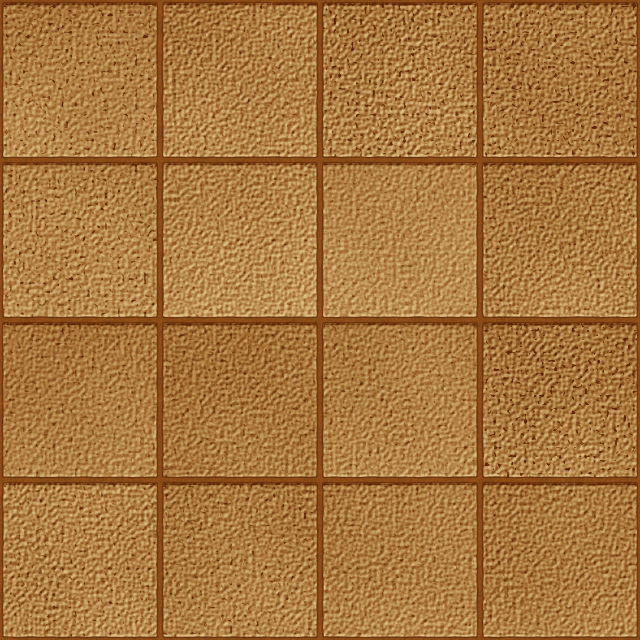
Give the GLSL for this texture, as a WebGL 2 fragment shader.

```glsl
#version 300 es
precision highp float;
// Four by four square ceramic tiles with a pebbled, speckled glaze and brown grout.
// A box distance places tiles, rims and joints; gradient noise embosses the glaze,
// and a hash per tile varies its tone, roughness and specks.
uniform vec2 u_resolution;
out vec4 outColor;

vec2 hash2(vec2 p) {
    vec3 q = fract(p.xyx * vec3(0.1031, 0.1030, 0.0973));
    q += dot(q, q.yzx + 33.33);
    return fract((q.xx + q.yz) * q.zy);
}

// Dot product of a random unit gradient at a lattice corner with the offset to it
float cornerSlope(vec2 corner, vec2 offset) {
    float angle = 6.28319 * hash2(corner).x;
    return dot(vec2(cos(angle), sin(angle)), offset);
}

float gradientNoise(vec2 p) {
    vec2 i = floor(p), f = fract(p), e = vec2(1.0, 0.0);
    vec2 w = f * f * f * (f * (f * 6.0 - 15.0) + 10.0);
    float low = mix(cornerSlope(i, f), cornerSlope(i + e, f - e), w.x);
    float high = mix(cornerSlope(i + e.yx, f - e.yx), cornerSlope(i + 1.0, f - 1.0), w.x);
    return mix(low, high, w.y);
}

float boxDistance(vec2 p, float halfSize, float radius) {
    vec2 q = abs(p) - halfSize + radius;
    return length(max(q, 0.0)) + min(max(q.x, q.y), 0.0) - radius;
}

// Dark umber through ochre to pale sand
vec3 clayRamp(float tone) {
    vec3 umber = vec3(0.37, 0.15, 0.02);
    vec3 ochre = vec3(0.64, 0.43, 0.20);
    vec3 sand = vec3(0.83, 0.69, 0.46);
    tone = clamp(tone, 0.0, 1.1);
    return tone < 0.5 ? mix(umber, ochre, tone * 2.0) : mix(ochre, sand, tone * 2.0 - 1.0);
}

void main() {
    vec2 uv = gl_FragCoord.xy / u_resolution;
    vec2 grid = uv * 4.0;
    vec2 tile = floor(grid);
    vec2 local = fract(grid) - 0.5;
    float pixel = 4.0 / min(u_resolution.x, u_resolution.y);
    vec2 look = hash2(tile + 7.3);
    vec2 wear = hash2(tile + 41.7);

    // Tile outline, slightly uneven along its edges
    float edge = boxDistance(local, 0.479, 0.008) + 0.003 * gradientNoise(grid * 14.0);
    float tileMask = 1.0 - smoothstep(-0.5 * pixel, 0.5 * pixel, edge);

    // Broad glaze shading: alternate rows, single tiles, and a paler lower side
    float tone = 0.66 - 0.06 * mod(tile.y, 2.0) + 0.10 * (look.x - 0.5);
    tone -= 0.15 * local.y * (0.4 + wear.x) + 0.10 * local.x * (wear.y - 0.5);
    tone += 0.09 * gradientNoise(grid * 1.7 + 5.0);

    // Pebbled relief, lit from the upper left
    vec2 grain = grid * 40.0 + 3.7;
    float relief = gradientNoise(grain) - gradientNoise(grain + vec2(-0.45, 0.45));
    tone += relief * (0.42 + 0.22 * look.y);
    tone += 0.16 * gradientNoise(grid * 73.0 + 19.0);

    // Scattered dark pits
    float pits = smoothstep(0.27, 0.46, gradientNoise(grid * 37.0 + 61.0));
    tone -= pits * (0.25 + 0.45 * wear.y);

    // Chipped pale rim below and at the sides, shadow along the top
    float rim = 1.0 - smoothstep(0.002, 0.011, abs(edge + 0.006));
    float topSide = smoothstep(0.45, 0.47, local.y);
    float chips = 0.6 + 0.9 * gradientNoise(grid * 23.0 + 11.0);
    float bottomSide = 1.0 - smoothstep(-0.47, -0.45, local.y);
    tone += rim * chips * (1.0 - topSide) * mix(0.18, 0.42, bottomSide);
    tone -= rim * topSide * 0.45;

    // Grout: smooth brown joint, darker where it meets a tile
    float joint = smoothstep(0.0, 0.014, edge);
    vec3 grout = mix(vec3(0.38, 0.17, 0.03), vec3(0.54, 0.30, 0.09), joint);
    grout *= 1.0 + 0.10 * gradientNoise(grid * 9.0) + 0.10 * gradientNoise(grid * 45.0);

    outColor = vec4(mix(grout, clayRamp(tone), tileMask), 1.0);
}
```
